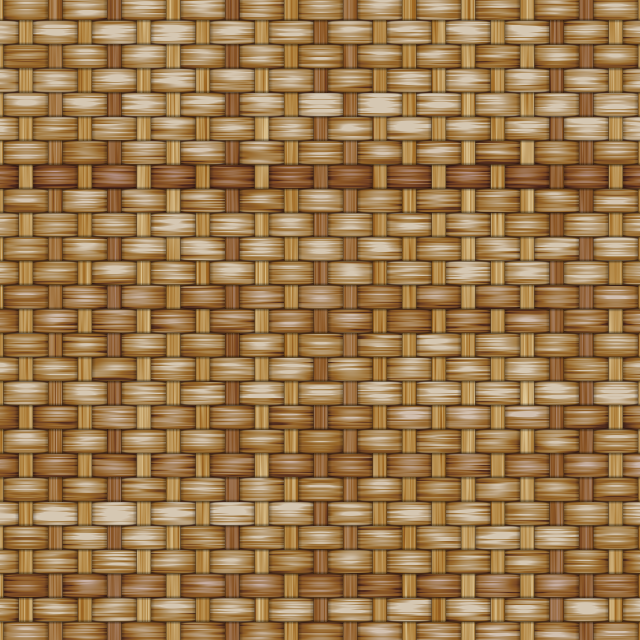
A WebGL 1 fragment shader for this texture:

```glsl
precision highp float;
// Woven rattan: wide glossy horizontal bands over and under narrow upright canes.

uniform vec2 u_resolution;

const vec2 PITCHES = vec2(21.7, 26.6);   // columns and rows across the canvas
const vec2 FIRST = vec2(0.876, 0.346);   // centre of the first column and row
const vec2 BAND_HALF = vec2(0.75, 0.497);
const float CANE_HALF = 0.25;
const float UMBER_ROW = 7.0;             // one row is stained darker

const vec3 GAP = vec3(0.27, 0.15, 0.10);
const vec3 BARK = vec3(0.32, 0.18, 0.12);
const vec3 BROWN = vec3(0.49, 0.31, 0.15);
const vec3 OCHRE = vec3(0.58, 0.40, 0.16);
const vec3 TAN = vec3(0.65, 0.52, 0.32);
const vec3 STRAW = vec3(0.71, 0.62, 0.49);
const vec3 SHEEN = vec3(0.82, 0.78, 0.72);
const vec3 UMBER_TINT = vec3(0.93, 0.83, 0.90);
const vec3 GOLD_TINT = vec3(1.08, 1.02, 0.84);

float hash(vec2 p) {
  vec3 q = fract(p.xyx * 0.1031);
  q += dot(q, q.yzx + 33.33);
  return fract((q.x + q.y) * q.z);
}

float noise(vec2 p) {
  vec2 i = floor(p), f = fract(p);
  f = f * f * (3.0 - 2.0 * f);
  float low = mix(hash(i), hash(i + vec2(1.0, 0.0)), f.x);
  float high = mix(hash(i + vec2(0.0, 1.0)), hash(i + vec2(1.0, 1.0)), f.x);
  return mix(low, high, f.y);
}

// Fibre streaks around 0, stretched along the strand, with thin dark lines.
float grain(float along, float across, float seed) {
  float broad = noise(vec2(along * 0.6, across * 8.0 + seed * 37.0)) - 0.5;
  float fine = noise(vec2(along * 0.9 + 50.0, across * 18.0 + seed * 61.0)) - 0.5;
  float line = noise(vec2(along * 0.7 + 90.0, across * 14.0 + seed * 83.0));
  return broad * 0.7 + fine * 1.6 - 0.9 * smoothstep(0.66, 0.95, line) + 0.08;
}

// Cane colour from dark bark (0) to glossy highlight (1).
vec3 rattan(float light) {
  float t = clamp(light, 0.0, 1.0) * 5.0;
  vec3 c = mix(BARK, BROWN, clamp(t, 0.0, 1.0));
  c = mix(c, OCHRE, clamp(t - 1.0, 0.0, 1.0));
  c = mix(c, TAN, clamp(t - 2.0, 0.0, 1.0));
  c = mix(c, STRAW, clamp(t - 3.0, 0.0, 1.0));
  return mix(c, SHEEN, clamp(t - 4.0, 0.0, 1.0));
}

float coverage(float inside, float pixel) {
  return smoothstep(-pixel, pixel, inside);
}

// Upright cane: golden, dark sides, shaded where it dives under a band.
vec3 cane(vec2 g, float column, vec2 local) {
  float side = abs(local.x) / CANE_HALF;
  float tone = hash(vec2(column + 40.0, 3.0)) - 0.5;
  float light = 0.63 + 0.26 * tone - 0.10 * side * side;
  light += 0.26 * grain(g.y * 0.4, local.x * 1.3, column + 9.0);
  vec3 tint = mix(UMBER_TINT, GOLD_TINT, smoothstep(-0.4, 0.0, tone));
  float shade = 1.0 - 0.45 * smoothstep(0.80, 1.0, side);
  shade *= 1.0 - 0.40 * smoothstep(0.38, 0.5, abs(local.y));
  return rattan(light) * tint * shade;
}

// Horizontal band: domed, with a wide streaked sheen in the middle.
vec3 band(vec2 g, float row, float column, vec2 local, float halfHeight) {
  float rim = abs(local.y) / halfHeight;
  float stain = 1.0 - step(0.5, abs(row - UMBER_ROW));
  float tone = hash(vec2(row + 5.0, 17.0)) - 0.5;
  float drift = noise(vec2(g.x * 0.3, row * 7.0)) - 0.5;
  float patchTone = hash(vec2(column + 30.0, row)) - 0.5;
  float gloss = exp(-2.6 * local.x * local.x);
  gloss *= exp(-5.0 * (local.y + 0.08) * (local.y + 0.08));
  float light = 0.35 + 0.56 * gloss + 0.30 * tone + 0.20 * drift + 0.08 * patchTone;
  light += 0.36 * grain(g.x, local.y, row + 2.0) - 0.14 * stain;
  float umber = max(stain, 0.6 * smoothstep(0.1, 0.5, -tone));
  float shade = 1.0 - 0.45 * smoothstep(0.88, 1.0, rim);
  shade *= 1.0 - 0.22 * smoothstep(0.60, BAND_HALF.x, abs(local.x));
  return rattan(light) * mix(vec3(1.02, 1.0, 0.97), UMBER_TINT, umber) * shade;
}

void main() {
  vec2 uv = gl_FragCoord.xy / u_resolution;
  vec2 g = vec2(uv.x, 1.0 - uv.y) * PITCHES - FIRST;
  vec2 pixel = PITCHES / u_resolution;

  // Bands sit on every second column, shifted by one on alternate rows.
  vec2 cell = floor(g + 0.5);
  float parity = mod(cell.y, 2.0);
  float center = 2.0 * floor((g.x - parity) * 0.5 + 0.5) + parity;
  vec2 caneLocal = g - cell;
  vec2 bandLocal = vec2(g.x - center, caneLocal.y);

  float caneMask = coverage(CANE_HALF - abs(caneLocal.x), pixel.x * 0.6);
  vec3 color = mix(GAP, cane(g, cell.x, caneLocal), caneMask);

  // The ends of each band taper slightly.
  float taper = pow(abs(bandLocal.x) / BAND_HALF.x, 4.0);
  float halfHeight = BAND_HALF.y - 0.05 * min(taper, 1.2);
  float bandMask = coverage(BAND_HALF.x - abs(bandLocal.x), pixel.x * 0.6);
  bandMask *= coverage(halfHeight - abs(bandLocal.y), pixel.y * 0.6);
  color = mix(color, band(g, cell.y, center, bandLocal, halfHeight), bandMask);

  gl_FragColor = vec4(color, 1.0);
}
```
